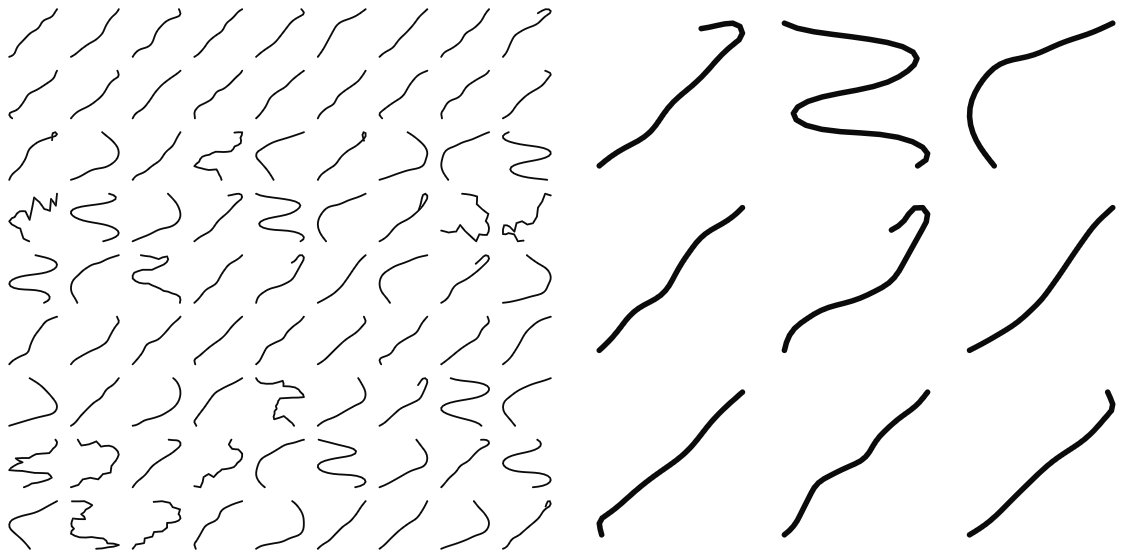
Left: the whole. Right: its middle third, enlarged.
A WebGL 1 fragment shader for this pattern:

```glsl
precision highp float;
// A nine by nine grid of thin pen strokes, each stretched to fill its own box.
// A stroke is walked step by step along a heading that bends with its kind:
// a wavering diagonal, a left or right bow, a serpentine or a curled hook.

uniform vec2 u_resolution;

#define COUNT 9.0          // strokes across and down
#define PITCH 0.1102       // spacing of strokes
#define BOX 0.0852         // side of a stroke's box
#define LINE_WIDTH 0.0033  // pen width
#define STEPS 32           // segments per stroke
#define WAVER 1.0          // slow drift of the heading
#define JAG 2.3            // kinks in rough strokes
#define ODDS 0.76          // share of bent strokes in lively rows
#define INK vec3(0.045)
#define PAPER vec3(1.0)

float hash(vec2 p) {
  return fract(sin(dot(p, vec2(127.1, 311.7))) * 43758.5);
}

float noise(float x, float seed) {
  float i = floor(x);
  float f = x - i;
  f = f * f * (3.0 - 2.0 * f);
  return mix(hash(vec2(i, seed)), hash(vec2(i + 1.0, seed)), f);
}

// 0 is a plain diagonal, 1 to 4 are the bent kinds
float strokeKind(vec2 cell, float seed) {
  float row = COUNT - 1.0 - cell.y;
  float odds = ODDS;
  if (row < 1.5) odds = 0.06;
  if (abs(row - 5.0) < 0.5) odds = 0.0;
  if (hash(vec2(seed, 3.7)) > odds) return 0.0;
  float spread = fract(0.618 * cell.x + 0.377 * row);
  return 1.0 + floor(4.0 * spread);
}

// Direction of travel at t, from the foot (0) to the tip (1)
float heading(float t, float kind, float seed, vec4 rnd) {
  float drift = noise(t * (4.0 + 5.0 * rnd.x), seed) - 0.5;
  float angle = 0.785 + WAVER * (0.5 + 0.7 * rnd.y) * drift;

  if (kind < 0.5) {
    // small crook at the foot or flick at the tip
    angle += 1.2 * step(0.75, rnd.z) * (1.0 - smoothstep(0.03, 0.12, t));
    angle += 1.4 * step(rnd.z, 0.22) * smoothstep(0.88, 0.97, t);
  } else if (kind < 2.5) {
    // bow to the left or to the right
    float leftward = step(kind, 1.5);
    float soft = 0.06 + 0.26 * rnd.x;
    float bend = mix(0.5 + 0.25 * rnd.z, 0.2 + 0.2 * rnd.z, leftward);
    float turn = smoothstep(bend - soft, bend + soft, t);
    angle = mix(0.38, 2.35, abs(turn - leftward)) + 0.5 * drift;
  } else if (kind < 3.5) {
    // serpentine
    float phase = 6.283 * ((1.0 + 0.6 * rnd.x) * t + 0.5 * rnd.z);
    angle = 1.57 - 1.2 * cos(phase) + 0.6 * drift;
  } else {
    // hook curling back from the tip
    float start = 0.68 + 0.16 * rnd.x;
    angle += (2.1 + 1.9 * rnd.z) * smoothstep(start, start + 0.15, t);
  }

  // kinks in some of the bows and serpentines
  float rough = step(0.72, rnd.w) * step(0.5, kind) * step(kind, 3.5);
  float kink = hash(vec2(floor(t * 16.0), seed + 9.0)) - 0.5;
  return angle + JAG * rough * kink;
}

float segmentDistance(vec2 p, vec2 a, vec2 b) {
  vec2 pa = p - a;
  vec2 ba = b - a;
  return length(pa - ba * clamp(dot(pa, ba) / dot(ba, ba), 0.0, 1.0));
}

float strokeDistance(vec2 p, vec2 cell) {
  float seed = 1.0 + cell.x + 17.0 * cell.y;
  float kind = strokeKind(cell, seed);
  vec4 rnd = vec4(hash(vec2(seed, 11.0)), hash(vec2(seed, 23.0)),
                  hash(vec2(seed, 37.0)), hash(vec2(seed, 51.0)));

  // first walk: the extent of the path
  vec2 pen = vec2(0.0);
  vec2 low = pen;
  vec2 high = pen;
  for (int i = 0; i < STEPS; i++) {
    float a = heading((float(i) + 0.5) / float(STEPS), kind, seed, rnd);
    pen += vec2(cos(a), sin(a));
    low = min(low, pen);
    high = max(high, pen);
  }

  // second walk: distance to the path fitted to the box
  vec2 fit = 1.0 / max(high - low, vec2(0.01));
  pen = -low * fit;
  float d = 10.0;
  for (int i = 0; i < STEPS; i++) {
    float a = heading((float(i) + 0.5) / float(STEPS), kind, seed, rnd);
    vec2 next = pen + vec2(cos(a), sin(a)) * fit;
    d = min(d, segmentDistance(p, pen, next));
    pen = next;
  }
  return d;
}

void main() {
  vec2 grid = (gl_FragCoord.xy / u_resolution - 0.5) / PITCH + 0.5 * COUNT;
  vec2 cell = clamp(floor(grid), 0.0, COUNT - 1.0);
  vec2 local = (grid - cell - 0.5) * PITCH / BOX + 0.5;
  float d = strokeDistance(local, cell) * BOX;
  float ink = clamp((0.5 * LINE_WIDTH - d) * u_resolution.x + 0.5, 0.0, 1.0);
  gl_FragColor = vec4(mix(PAPER, INK, ink), 1.0);
}
```
